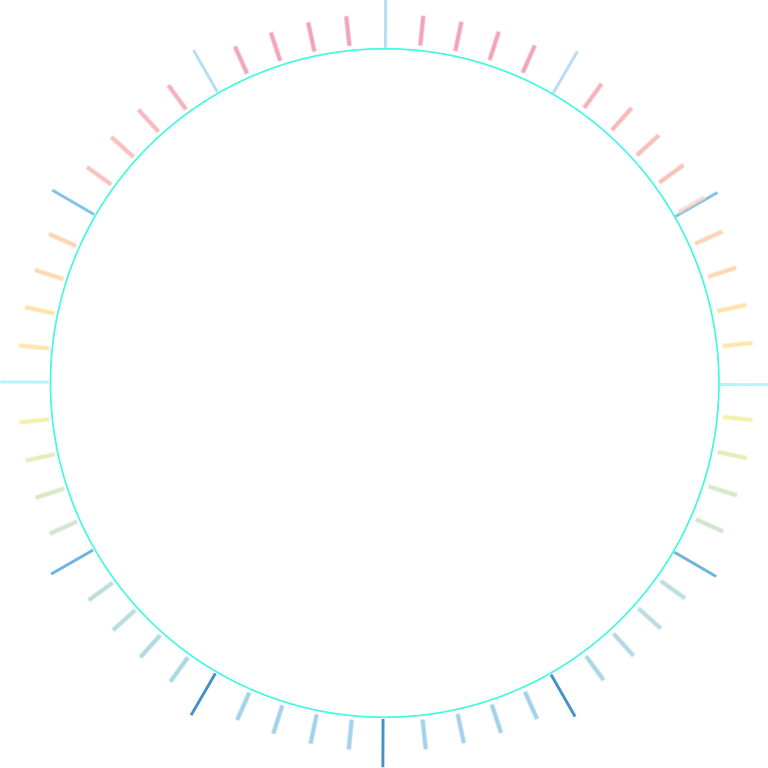
This background is drawn by a WebGL 1 fragment shader. Its source:

```glsl
precision highp float;
// A white dial: a thin turquoise ring surrounded by radial tick marks.
// Each point is folded onto its nearest tick, then measured as a box;
// tick colours follow height, with soft minor and crisp major ticks.

uniform vec2 u_resolution;

const float PI = 3.14159265;
const float MAJOR_STEP = PI / 6.0;
const float MINOR_STEP = PI / 30.0;

vec2 rotate(vec2 p, float angle) {
  float c = cos(angle), s = sin(angle);
  return vec2(c * p.x - s * p.y, s * p.x + c * p.y);
}

// Index of the nearest tick, counted counterclockwise from the right
float tickIndex(vec2 p, float stepAngle) {
  return floor(atan(p.y, p.x) / stepAngle + 0.5);
}

// Coverage of a radial bar lying along +x between two radii
float bar(vec2 p, float inner, float outer, float halfWidth, float blur) {
  vec2 d = abs(p - vec2(0.5 * (inner + outer), 0.0));
  vec2 edge = d - vec2(0.5 * (outer - inner), halfWidth);
  vec2 cover = 1.0 - smoothstep(vec2(-blur), vec2(blur), edge);
  return cover.x * cover.y;
}

float ring(vec2 p, float radius, float halfWidth, float blur) {
  float d = abs(length(p) - radius) - halfWidth;
  return 1.0 - smoothstep(-blur, blur, d);
}

// Pastel rainbow from blue at the bottom to pink at the top
vec3 minorColor(float h) {
  vec3 c = vec3(0.64, 0.82, 0.92);
  c = mix(c, vec3(0.74, 0.87, 0.87), smoothstep(-0.95, -0.6, h));
  c = mix(c, vec3(0.86, 0.91, 0.78), smoothstep(-0.6, -0.28, h));
  c = mix(c, vec3(0.96, 0.94, 0.68), smoothstep(-0.32, -0.08, h));
  c = mix(c, vec3(0.99, 0.90, 0.68), smoothstep(-0.1, 0.12, h));
  c = mix(c, vec3(0.98, 0.83, 0.71), smoothstep(0.15, 0.42, h));
  c = mix(c, vec3(0.97, 0.75, 0.74), smoothstep(0.4, 0.65, h));
  return mix(c, vec3(0.94, 0.64, 0.73), smoothstep(0.65, 1.0, h));
}

// Deep blue below, pale blue above, cyan on the horizontal axis
vec3 majorColor(float h) {
  vec3 c = vec3(0.27, 0.57, 0.78);
  c = mix(c, vec3(0.42, 0.71, 0.87), smoothstep(-0.87, -0.5, h));
  c = mix(c, vec3(0.50, 0.76, 0.93), smoothstep(-0.5, 0.5, h));
  c = mix(c, vec3(0.72, 0.87, 0.96), smoothstep(0.5, 0.9, h));
  return mix(vec3(0.70, 0.96, 1.0), c, smoothstep(0.05, 0.2, abs(h)));
}

void main() {
  float size = min(u_resolution.x, u_resolution.y);
  vec2 uv = (gl_FragCoord.xy - 0.5 * u_resolution) / size + 0.5;
  float soft = 0.6 / size;
  vec3 color = vec3(1.0);

  // Major ticks, turned slightly clockwise
  vec2 majorPos = rotate(uv - vec2(0.5003, 0.5009), 0.0035);
  float majorAngle = tickIndex(majorPos, MAJOR_STEP) * MAJOR_STEP;
  float major = bar(rotate(majorPos, -majorAngle), 0.437, 0.5, 0.0019, soft);
  color = mix(color, majorColor(sin(majorAngle)), major);

  // Minor ticks, turned slightly the other way
  vec2 minorPos = rotate(uv - vec2(0.5026, 0.5017), -0.0034);
  float index = tickIndex(minorPos, MINOR_STEP);
  float minorAngle = index * MINOR_STEP;
  float minor = bar(rotate(minorPos, -minorAngle), 0.441, 0.48, 0.0028,
                    max(soft, 0.0016));

  // Leave room for major ticks, except one overlap at the upper right
  float onMajor = 1.0 - step(0.5, mod(index + 0.25, 5.0));
  float overlap = 1.0 - step(0.5, abs(index - 5.0));
  minor *= mix(1.0, 0.7 * overlap, onMajor);
  color = mix(color, minorColor(sin(minorAngle)), minor);

  // Turquoise ring
  float circle = ring(uv - vec2(0.5009, 0.5013), 0.4352, 0.0011, soft);
  color = mix(color, vec3(0.25, 0.98, 0.88), circle);

  gl_FragColor = vec4(color, 1.0);
}
```
